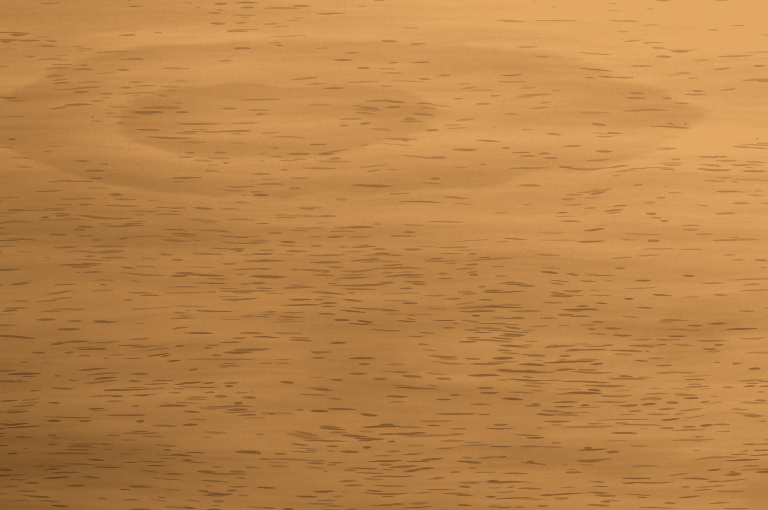
Write a WebGL 2 fragment shader that draws this texture.

```glsl
#version 300 es
precision highp float;
uniform vec2 u_resolution;
out vec4 fragColor;

float hash(vec2 p) {
    vec3 q = fract(vec3(p.xyx) * 0.1031);
    q += dot(q, q.yzx + 33.33);
    return fract((q.x + q.y) * q.z);
}

float noise(vec2 p) {
    vec2 i = floor(p), f = fract(p);
    f = f * f * (3.0 - 2.0 * f);
    float low = mix(hash(i), hash(i + vec2(1, 0)), f.x);
    float high = mix(hash(i + vec2(0, 1)), hash(i + vec2(1, 1)), f.x);
    return mix(low, high, f.y);
}

// Centred layered noise, roughly -0.5 to 0.5
float fbm(vec2 p) {
    float sum = 0.0, amp = 0.5;
    for (int i = 0; i < 4; i++) {
        sum += amp * (noise(p) - 0.5);
        p = p * 2.03 + vec2(17.3, 41.7);
        amp *= 0.55;
    }
    return sum;
}

// Tapered dashes, one at most in each cell of a staggered grid
float pores(vec2 p, vec2 cell, float density, float seed, float pixel) {
    float row = floor(p.y / cell.y);
    p.x += hash(vec2(row, seed)) * cell.x * 7.0;
    vec2 id = vec2(floor(p.x / cell.x), row) + seed * 13.0;
    vec2 local = (fract(p / cell) - 0.5) * cell;
    float halfLength = cell.x * mix(0.16, 0.46, hash(id + 3.1));
    float shiftX = (hash(id + 7.7) - 0.5) * (cell.x - 2.0 * halfLength);
    float shiftY = (hash(id + 11.9) - 0.5) * cell.y * 0.4;
    vec2 d = local - vec2(shiftX, shiftY);
    d.y -= d.x * (hash(id + 19.3) - 0.5) * 0.05;
    float along = clamp(abs(d.x) / halfLength, 0.0, 1.0);
    float halfWidth = mix(0.0009, 0.0021, hash(id + 5.3)) * (1.0 - along * along);
    float line = 1.0 - smoothstep(halfWidth - 0.5 * pixel, halfWidth + 0.7 * pixel, abs(d.y));
    float ends = 1.0 - smoothstep(0.75, 1.0, along);
    float strength = mix(0.4, 1.0, hash(id + 23.1));
    return line * ends * strength * step(hash(id), density);
}

// Nested long ovals, wider to the right of the centre
float ovalRadius(vec2 p, vec2 centre) {
    vec2 d = p - centre;
    float reach = mix(0.48, 0.93, smoothstep(-0.1, 0.1, d.x));
    return length(d / vec2(reach, 0.15));
}

vec3 woodColor(float tone) {
    vec3 dark = vec3(0.53, 0.36, 0.18);
    vec3 middle = vec3(0.72, 0.505, 0.275);
    vec3 light = vec3(0.86, 0.63, 0.37);
    vec3 lower = mix(dark, middle, tone / 0.58);
    vec3 upper = mix(middle, light, (tone - 0.58) / 0.42);
    return tone < 0.58 ? lower : upper;
}

void main() {
    vec2 uv = gl_FragCoord.xy / u_resolution;
    vec2 p = gl_FragCoord.xy / u_resolution.y;
    float pixel = 1.0 / u_resolution.y;

    // Gentle waviness of the fibres
    vec2 flow = p;
    flow.y += 0.045 * fbm(p * vec2(1.8, 3.5)) + 0.012 * fbm(p * vec2(6.0, 14.0));

    // Light falling off to the lower left
    float tone = 0.67 + 0.42 * (uv.x - 0.5) + 0.56 * (uv.y - 0.5);
    tone -= 0.12 * (1.0 - smoothstep(0.0, 0.35, uv.x));

    // Broad bands and fine fibres
    tone += 0.42 * fbm(flow * vec2(0.9, 11.0) + 4.0);
    tone += 0.20 * fbm(flow * vec2(3.0, 50.0) + 9.0);
    tone += 0.13 * fbm(flow * vec2(9.0, 150.0) + 21.0);

    // Oval growth rings
    float radius = ovalRadius(flow, vec2(0.45, 0.77)) + 0.18 * fbm(p * vec2(5.0, 18.0));
    float ringMask = 1.0 - smoothstep(0.95, 1.5, radius);
    float phase = fract(radius * 2.0);
    float ring = smoothstep(0.0, 0.85, phase) * (1.0 - smoothstep(0.88, 1.0, phase));
    tone -= 0.15 * (ring - 0.4) * ringMask;

    // Pores gather in slanted clusters, mostly in the lower half
    float cluster = fbm(vec2(p.x * 3.0 + p.y * 2.0, p.y * 9.0 + p.x * 2.5) + 31.0);
    float lower = 1.0 - smoothstep(0.3, 0.62, uv.y);
    float density = clamp(mix(0.23, 0.42, lower) + 0.85 * cluster, 0.05, 0.8);
    tone -= 0.12 * lower * smoothstep(0.0, 0.3, -fbm(p * vec2(3.0, 9.0) + 47.0));

    float pore = 0.0;
    for (int i = 0; i < 4; i++) {
        float k = float(i);
        vec2 cell = vec2(0.055 + 0.028 * k, 0.0095 + 0.002 * k);
        float layer = pores(flow + k * 0.37, cell, density * (0.75 - 0.1 * k), k + 1.0, pixel);
        pore = max(pore, layer);
    }

    // Fine surface speckle
    tone += 0.07 * (noise(p * 320.0) - 0.5);

    vec3 color = woodColor(clamp(tone, -0.15, 1.08));
    color *= 1.0 - pore * mix(0.22, 0.32, lower) * vec3(0.9, 1.0, 1.12);
    fragColor = vec4(color, 1.0);
}
```
